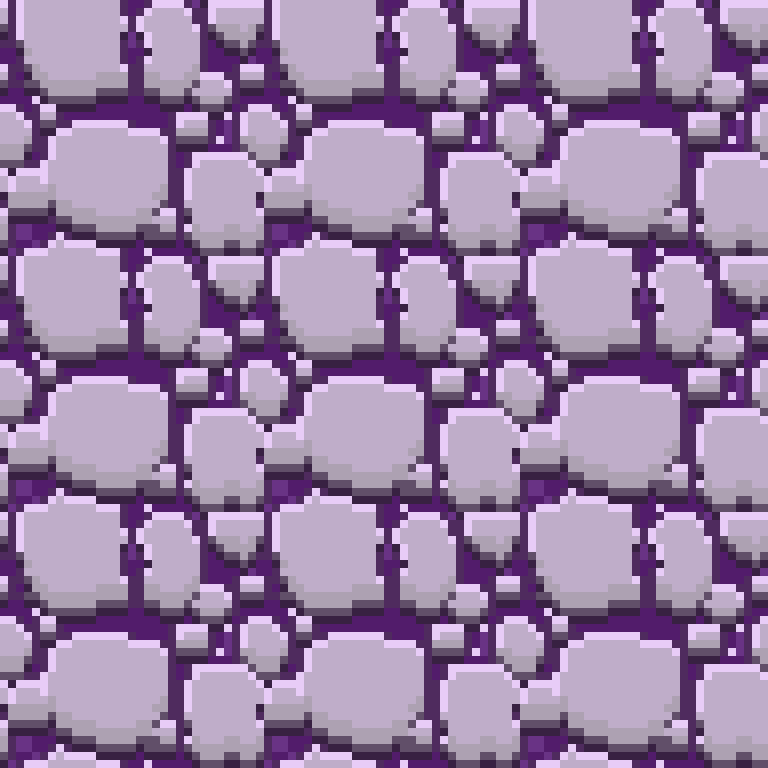
Write a Shadertoy shader that draws this texture.

```glsl
// Pixel-art cobbles: pale lilac stones set in dark purple ground, three tiles across and down.

const float REPEATS = 3.0;   // tiles per side
const float CELLS = 32.0;    // square cells per tile side
const int STONES = 12;

const vec3 BODY = vec3(0.75, 0.68, 0.79);
const vec3 SHADE = vec3(0.68, 0.63, 0.70);
const vec3 LIGHT = vec3(0.91, 0.80, 0.97);
const vec3 RIM = vec3(0.38, 0.31, 0.41);
const vec3 SHADOW = vec3(0.22, 0.13, 0.26);
const vec3 OUTLINE = vec3(0.31, 0.17, 0.37);
const vec3 GROUND = vec3(0.32, 0.11, 0.42);
const vec3 PATCH = vec3(0.41, 0.20, 0.52);

// Stone centre (xy) and half size (zw) in cells, y pointing down
const vec4 PLACE[STONES] = vec4[](
    vec4(9.0, 5.3, 6.9, 7.4), vec4(21.0, 6.5, 3.9, 6.6),
    vec4(29.6, 3.2, 3.2, 3.5), vec4(26.5, 11.5, 2.5, 2.5),
    vec4(13.5, 22.5, 7.5, 7.6), vec4(28.1, 25.3, 5.0, 6.4),
    vec4(33.0, 17.0, 3.0, 4.2), vec4(35.5, 24.2, 2.5, 3.3),
    vec4(20.0, 28.0, 2.1, 2.1), vec4(24.0, 16.0, 2.1, 2.1),
    vec4(6.0, 14.5, 1.1, 1.6), vec4(31.5, 9.5, 1.6, 1.6));

// Stone form: shear, taper, corner power, side notch (positive on the right)
const vec4 FORM[STONES] = vec4[](
    vec4(0.12, -0.03, 3.2, 0.16), vec4(0.06, -0.08, 2.7, -0.40),
    vec4(0.00, -0.42, 3.0, 0.00), vec4(0.00, 0.00, 2.4, 0.00),
    vec4(0.03, -0.12, 2.7, 0.00), vec4(0.08, 0.04, 4.0, 0.24),
    vec4(0.05, -0.06, 2.1, 0.00), vec4(0.08, 0.02, 2.4, 0.00),
    vec4(0.00, 0.00, 2.3, 0.00), vec4(0.00, 0.00, 2.3, 0.00),
    vec4(0.00, 0.00, 4.0, 0.00), vec4(0.00, 0.00, 2.4, 0.00));

float hash(vec2 p) {
    vec3 h = fract(vec3(p.xyx) * 0.1031);
    h += dot(h, h.yzx + 33.33);
    return fract((h.x + h.y) * h.z);
}

// Random value per two-cell block, wrapping at the tile edge
float blockNoise(vec2 p, float seed) {
    return hash(mod(floor(p * 0.5), CELLS * 0.5) + seed);
}

// True inside a bent superellipse with a chipped edge
bool insideStone(vec2 q, vec2 centre, vec2 halfSize, vec4 form) {
    vec2 v = q / halfSize;
    v.x -= form.x * v.y;
    float notch = max(0.0, sign(v.x) * form.w) * exp(-16.0 * v.y * v.y);
    v.x /= 1.0 + form.y * v.y - notch;
    v = pow(abs(v) + 1e-4, vec2(form.z));
    float radius = pow(v.x + v.y, 1.0 / form.z);
    return radius < 1.0 + 0.14 * (blockNoise(q + centre, 7.0) - 0.5);
}

vec3 groundColor(vec2 p) {
    if (hash(p + 19.0) > 0.965) return LIGHT;
    return blockNoise(p, 41.0) > 0.88 ? PATCH : GROUND;
}

vec3 cellColor(vec2 cell) {
    vec2 p = mod(cell, CELLS) + 0.5;
    bool shadowed = false;
    bool outlined = false;
    for (int i = 0; i < STONES; i++) {
        vec2 c = PLACE[i].xy;
        vec2 size = PLACE[i].zw;
        vec4 form = FORM[i];
        vec2 q = p - c;
        q -= CELLS * round(q / CELLS);
        if (any(greaterThan(abs(q), size * 1.3 + 2.0))) continue;

        bool above = insideStone(q - vec2(0, 1), c, size, form);
        bool left = insideStone(q - vec2(1, 0), c, size, form);
        if (insideStone(q, c, size, form)) {
            // Lit top and upper left, shaded foot
            if (q.y > 0.0 && !insideStone(q + vec2(0, 1), c, size, form)) return RIM;
            if (!above || (!left && q.y < 0.0)) return LIGHT;
            bool deep = insideStone(q + vec2(0, 3), c, size, form);
            return q.y > 0.0 && !deep ? SHADE : BODY;
        }
        shadowed = shadowed || above;
        outlined = outlined || left || insideStone(q + vec2(1, 0), c, size, form);
    }
    return shadowed ? SHADOW : outlined ? OUTLINE : groundColor(p);
}

void mainImage(out vec4 fragColor, in vec2 fragCoord) {
    vec2 uv = fragCoord / iResolution.xy;
    vec2 grid = vec2(uv.x, 1.0 - uv.y) * CELLS * REPEATS;
    vec2 pixel = CELLS * REPEATS / iResolution.xy;

    // Blend neighbouring cells across one pixel at their borders
    vec2 base = floor(grid - 0.5);
    vec2 blend = clamp((grid - base - 1.0) / pixel + 0.5, 0.0, 1.0);
    vec3 color = vec3(0.0);
    for (int k = 0; k < 4; k++) {
        vec2 corner = vec2(k % 2, k / 2);
        vec2 share = mix(1.0 - blend, blend, corner);
        float weight = share.x * share.y;
        if (weight > 0.0) color += weight * cellColor(base + corner);
    }
    fragColor = vec4(color, 1.0);
}
```
